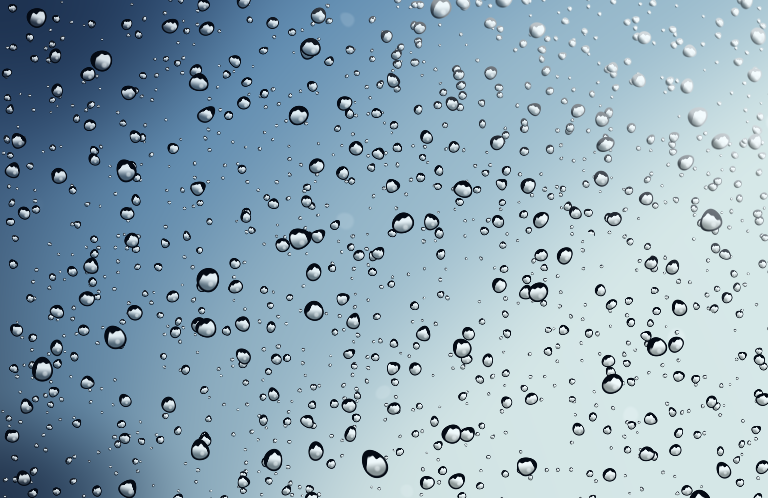
A WebGL 2 fragment shader for this texture:

```glsl
#version 300 es
precision highp float;
// Rain drops on a window before a soft blue sky that brightens to the lower right.
// Jittered grids scatter drops from tiny to large; each drop is a wobbly ellipse
// with a dark upper cap, a thin dark outline, a white core and a blue-grey foot.
uniform vec2 u_resolution;
out vec4 outColor;

const vec3 INK   = vec3(0.015, 0.04, 0.08);
const vec3 NIGHT = vec3(0.08, 0.14, 0.24);
const vec3 DEEP  = vec3(0.20, 0.33, 0.49);
const vec3 BLUE  = vec3(0.39, 0.56, 0.70);
const vec3 PALE  = vec3(0.60, 0.73, 0.80);
const vec3 LIGHT = vec3(0.84, 0.91, 0.91);
const vec3 SLATE = vec3(0.31, 0.40, 0.47);
const vec3 WHITE = vec3(0.96, 0.99, 1.0);

// Cell size, smallest radius, largest radius, share of filled cells.
const vec4 TINY   = vec4(0.027, 0.0024, 0.0045, 0.34);
const vec4 SMALL  = vec4(0.043, 0.0058, 0.0092, 0.38);
const vec4 MEDIUM = vec4(0.074, 0.0105, 0.0155, 0.56);
const vec4 LARGE  = vec4(0.170, 0.0180, 0.0235, 0.48);
const vec4 GHOST  = vec4(0.290, 0.0130, 0.0200, 0.45);
const float EDGE_SOFTNESS = 0.0018;

vec4 hash4(vec3 p) {
  vec4 q = fract(p.xyzx * vec4(0.1031, 0.1030, 0.0973, 0.1099));
  q += dot(q, q.wzxy + 33.33);
  return fract((q.xxyz + q.yzzw) * q.zywx);
}

vec3 sky(vec2 v) {
  float depth = 1.0 - v.y;
  float t = -0.09 + 0.86 * v.x + 0.68 * depth;
  t -= 0.5 * exp(-4.0 * v.x) * depth * depth;
  t += 0.02 * sin(5.0 * v.x + 2.0 * v.y) * sin(4.0 * v.y + 1.0);
  vec3 c = mix(DEEP, BLUE, smoothstep(0.0, 0.34, t));
  c = mix(c, PALE, smoothstep(0.26, 0.66, t));
  c = mix(c, LIGHT, smoothstep(0.62, 1.0, t));
  c = mix(c, SLATE, 0.75 * depth * exp(-5.0 * v.x));
  // Shaded corners on the left.
  float corner = smoothstep(0.28, 0.0, length(v * vec2(1.0, 1.2)));
  corner = max(corner, smoothstep(0.38, 0.0, length((v - vec2(0.0, 1.0)) * vec2(1.0, 0.9))));
  return mix(c, NIGHT, 0.7 * corner);
}

// Finds the drop of this layer near p. Returns its local position (xy),
// its normalised distance from the centre (z) and its radius (w).
vec4 findDrop(vec2 p, vec4 layer, float seed, out vec4 traits) {
  float cell = layer.x;
  float column = floor(p.x / cell);
  p.y += cell * hash4(vec3(column, seed, 7.0)).x;
  vec2 id = vec2(column, floor(p.y / cell));
  vec4 place = hash4(vec3(id, seed));
  traits = hash4(vec3(id, seed + 31.0));
  float r = mix(layer.y, layer.z, place.z);
  vec2 room = vec2(0.5 * cell - 1.5 * r);
  vec2 u = (p - (id + 0.5) * cell - (2.0 * place.xy - 1.0) * room) / r;

  // Tilted, stretched and slightly tapered outline.
  float tilt = 2.0 * (traits.x - 0.4);
  float c = cos(tilt), s = sin(tilt);
  vec2 q = mat2(c, s, -s, c) * u;
  q.y /= mix(0.92, 1.38, traits.y * traits.y);
  q.x *= 1.0 + 0.2 * traits.z * clamp(q.y, -1.0, 1.0);
  float a = atan(q.y, q.x);
  float wobble = 0.03 * sin(2.0 * a + 6.3 * traits.w) + 0.03 * sin(3.0 * a + 6.3 * traits.z);
  float rho = length(q) * (1.0 + wobble);
  return vec4(u, place.w < layer.w ? rho : 9.0, r);
}

void addDrops(inout vec3 color, vec3 back, vec2 p, vec2 v, vec4 layer, float seed) {
  vec4 traits;
  vec4 d = findDrop(p, layer, seed, traits);
  float glare = smoothstep(1.25, 1.75, v.x + v.y);
  float soft = max(1.0 / u_resolution.y, EDGE_SOFTNESS * (1.0 + glare)) / d.w;
  float cover = 1.0 - smoothstep(1.0 - 0.5 * soft, 1.0 + 0.5 * soft, d.z);

  // White core fading to a blue-grey foot, with a pale glint low on one side.
  float foot = 1.0 - smoothstep(-0.7, 0.25, d.y + 0.6 * d.x * (traits.x - 0.2));
  vec3 body = mix(mix(back, WHITE, 0.85), back * 0.62, foot * 0.9);
  float glint = 1.0 - smoothstep(0.1, 0.35, length(d.xy - vec2(0.25, -0.4)));
  body = mix(body, WHITE, 0.5 * glint);

  // Dark cap with a broken lower edge, joined to a thin outline.
  float steps = 0.10 * sin(5.0 * d.x + 6.3 * traits.w) + 0.06 * sin(11.0 * d.x + 9.0 * traits.y);
  vec2 lean = normalize(vec2(1.6 * (traits.z - 0.65), 1.0));
  float up = dot(d.xy / max(length(d.xy), 0.01), lean);
  float inner = 0.84 - 0.34 * smoothstep(-0.2, 0.9, up) + steps * smoothstep(-0.3, 0.4, up);
  float blur = 0.05 + 0.25 * soft;
  float rim = smoothstep(inner - blur, inner + blur, d.z);

  // Bright drops in the glare keep only a blue shade at the lower left.
  float shade = smoothstep(0.1, 1.0, dot(d.xy, vec2(-0.75, -0.65)));
  vec3 bright = mix(WHITE, back * 0.58, shade);
  body = mix(body, INK, rim * mix(0.8, 1.0, smoothstep(0.003, 0.009, d.w)));
  body = mix(body, bright, 0.85 * glare);
  color = mix(color, body, cover);
}

void main() {
  vec2 v = gl_FragCoord.xy / u_resolution;
  vec2 p = gl_FragCoord.xy / u_resolution.y;
  vec3 back = sky(v);
  vec3 color = back;

  // Faint flat marks of out-of-focus water.
  vec4 traits;
  vec4 ghost = findDrop(p, GHOST, 5.0, traits);
  color = mix(color, WHITE, 0.3 * v.x * (1.0 - smoothstep(0.7, 1.15, ghost.z)));

  addDrops(color, back, p, v, TINY, 11.0);
  addDrops(color, back, p, v, SMALL, 23.0);
  addDrops(color, back, p, v, SMALL, 71.0 * step(1.3, v.x + v.y) + 23.0);
  addDrops(color, back, p, v, MEDIUM, 37.0);
  addDrops(color, back, p, v, LARGE, 53.0);
  outColor = vec4(color, 1.0);
}
```
